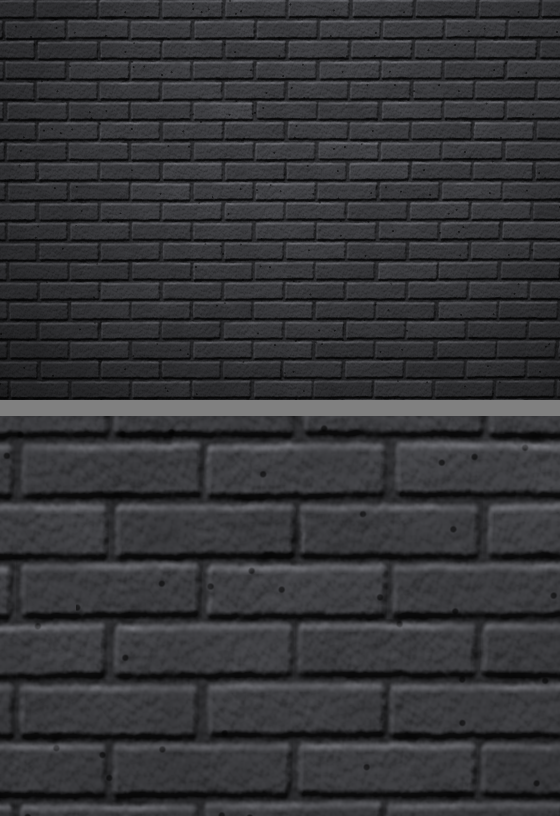
Top: the whole. Bottom: its middle third, enlarged.
Reproduce this texture procedurally as a WebGL 2 fragment shader.

```glsl
#version 300 es
precision highp float;
// Dark painted brick wall in running bond, lit from above with shaded borders.
uniform vec2 u_resolution;
out vec4 fragColor;

// Layout: rows are counted downward, bricks taper slightly toward the bottom
const float BRICK_ASPECT = 3.1;          // brick pitch over row pitch
const vec3 ROW_CURVE = vec3(0.07, 19.46, 0.52);
const vec2 FIRST_JOINT = vec2(0.0625, 0.008);
const vec2 BRICK_PITCH = vec2(0.1128, -0.0044);
const float ROW_TILT = 0.05;
const vec2 JOINT_HALF = vec2(0.07, 0.075); // half widths, in rows
const float CORNER = 0.09;
const float EDGE_WOBBLE = 0.022;

// Surface and light
const vec3 PAINT = vec3(0.232, 0.234, 0.247);
const vec3 GLINT = vec3(0.150, 0.150, 0.156);
const float MORTAR_TONE = 0.74;
const float TONE_SPREAD = 0.13;
const float SHADOW_DEPTH = 1.05;
const float GRAIN = 0.24;
const vec2 TO_LIGHT = vec2(-0.025, -0.095);
const vec2 LIGHT_CENTER = vec2(0.55, 0.66);
const vec2 LIGHT_FALLOFF = vec2(0.88, 0.66);

float hash(vec2 p) {
  vec3 q = fract(p.xyx * vec3(0.1031, 0.1030, 0.0973));
  q += dot(q, q.yzx + 33.33);
  return fract((q.x + q.y) * q.z);
}

// Cellular noise: distance to the nearest point, and its random id
vec2 cellular(vec2 p) {
  vec2 base = floor(p), best = vec2(9.0, 0.0);
  for (int j = -1; j <= 1; j++)
    for (int i = -1; i <= 1; i++) {
      vec2 cell = base + vec2(i, j);
      vec2 point = cell + vec2(hash(cell + 17.0), hash(cell + 71.0));
      float d = distance(p, point);
      if (d < best.x) best = vec2(d, hash(cell + 131.0));
    }
  return best;
}

// Layered sines for slow irregularity, about -1 to 1
float waves(vec2 p) {
  float sum = 0.0, amp = 0.5;
  for (int i = 0; i < 4; i++) {
    sum += amp * sin(p.x + 1.7 * sin(p.y * 0.8)) * cos(p.y - 1.3 * sin(p.x * 0.6));
    p = mat2(1.36, 1.27, -1.27, 1.36) * p + 4.1;
    amp *= 0.62;
  }
  return sum;
}

// Brick index under a wall point
vec2 brickId(vec2 wall) {
  float row = floor(wall.y);
  return vec2(floor(wall.x / BRICK_ASPECT + 0.5 * mod(row, 2.0)), row);
}

// Signed distance to the worn outline of the brick, in rows
float brickDistance(vec2 wall) {
  vec2 id = brickId(wall);
  vec2 center = id + 0.5 - vec2(0.5 * mod(id.y, 2.0), 0.0);
  vec2 q = wall - center * vec2(BRICK_ASPECT, 1.0);
  vec2 jitter = vec2(hash(id + 5.0), hash(id + 9.0)) - 0.5;
  q -= jitter * vec2(0.07, 0.035);
  q.y -= q.x * 0.018 * (hash(id + 13.0) - 0.5);
  vec2 halfSize = vec2(0.5 * BRICK_ASPECT, 0.5) - JOINT_HALF;
  vec2 d = abs(q) - halfSize + CORNER;
  float box = length(max(d, 0.0)) + min(max(d.x, d.y), 0.0) - CORNER;
  return box + EDGE_WOBBLE * waves(wall * 6.0 + id * 2.3);
}

// Raised brick faces with rough paint
float relief(vec2 wall) {
  float face = smoothstep(0.05, -0.09, brickDistance(wall));
  float grain = cellular(wall * 4.5).x + 0.7 * cellular(wall * 9.5 + 3.0).x;
  return face - GRAIN * grain;
}

void main() {
  vec2 uv = gl_FragCoord.xy / u_resolution;
  float down = 1.0 - uv.y;
  float column = (uv.x - FIRST_JOINT.x - FIRST_JOINT.y * down)
               / (BRICK_PITCH.x + BRICK_PITCH.y * down);
  float row = dot(ROW_CURVE, vec3(1.0, down, down * down)) + ROW_TILT * uv.x;
  vec2 wall = vec2(column * BRICK_ASPECT, row);

  // Base tone of brick, mortar and paint
  float d = brickDistance(wall);
  float face = smoothstep(0.04, -0.05, d);
  float tone = 1.0 + TONE_SPREAD * (hash(brickId(wall) + 41.0) - 0.5);
  tone *= mix(MORTAR_TONE, 1.0, face) * (1.0 + 0.07 * waves(wall * 2.1));

  // Light from above: bright upper lips, dark undersides
  float patchy = 0.5 + 0.5 * waves(wall * vec2(2.6, 1.9) + 7.0);
  float slope = relief(wall) - relief(wall + TO_LIGHT);
  float shadow = max(-slope, 0.0) * SHADOW_DEPTH * mix(0.75, 1.25, patchy);
  float glint = max(slope, 0.0) * mix(0.45, 1.5, patchy);

  // Sparse pits in faces and open gaps along the joints
  vec2 pit = cellular(wall * 2.4 + 11.0);
  float hole = smoothstep(0.17, 0.07, pit.x) * step(0.93, pit.y);
  float gap = smoothstep(0.10, 0.02, abs(d - 0.03)) * smoothstep(0.62, 0.95, patchy);
  tone *= (1.0 - 0.55 * hole) * (1.0 - 0.4 * gap);

  vec2 away = uv - LIGHT_CENTER;
  float light = max(1.04 - dot(away * away, LIGHT_FALLOFF), 0.4);
  vec3 color = PAINT * tone * max(1.0 - shadow, 0.22) + GLINT * glint;
  fragColor = vec4(color * light, 1.0);
}
```
